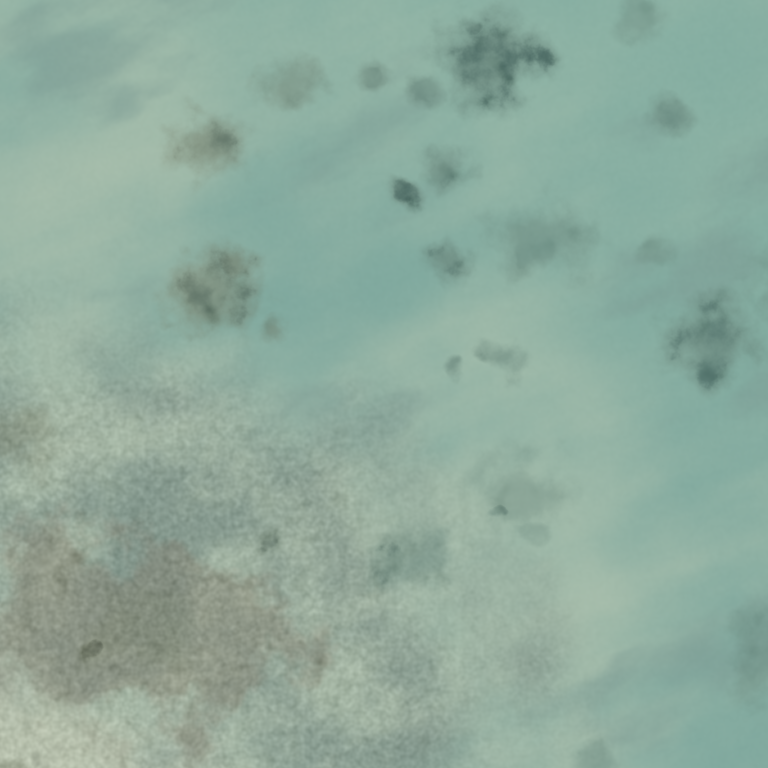
Reproduce this texture procedurally as a WebGL 2 fragment shader.

```glsl
#version 300 es
precision highp float;
// Murky teal water: soft diagonal streaks of gradient noise, a cloud of
// grainy silt thickening toward the lower left, and scattered blurred
// clumps made from jittered cells eroded by noise.

uniform vec2 u_resolution;
out vec4 fragColor;

vec2 hash2(vec2 p) {
    vec3 q = fract(p.xyx * vec3(0.1031, 0.1030, 0.0973));
    q += dot(q, q.yzx + 33.33);
    return fract((q.xx + q.yz) * q.zy);
}

// Gradient noise, roughly -0.6 to 0.6
float noise(vec2 p) {
    vec2 i = floor(p), f = fract(p);
    vec2 u = f * f * f * (f * (f * 6.0 - 15.0) + 10.0);
    vec2 e = vec2(0.0, 1.0);
    float a = dot(hash2(i) * 2.0 - 1.0, f);
    float b = dot(hash2(i + e.yx) * 2.0 - 1.0, f - e.yx);
    float c = dot(hash2(i + e.xy) * 2.0 - 1.0, f - e.xy);
    float d = dot(hash2(i + e.yy) * 2.0 - 1.0, f - e.yy);
    return mix(mix(a, b, u.x), mix(c, d, u.x), u.y);
}

float fbm(vec2 p) {
    float sum = 0.0, amp = 1.0;
    for (int i = 0; i < 5; i++) {
        sum += amp * noise(p);
        p = mat2(1.6, 1.2, -1.2, 1.6) * p + 17.3;
        amp *= 0.5;
    }
    return sum;
}

// Soft clumps, one per occupied cell, eroded by a rough noise value
float clumps(vec2 p, float cells, float share, float seed, float rough) {
    vec2 g = p * cells, home = floor(g);
    float cover = 0.0;
    for (int y = -1; y <= 1; y++) {
        for (int x = -1; x <= 1; x++) {
            vec2 cell = home + vec2(x, y);
            vec2 jitter = hash2(cell + seed);
            vec2 trait = hash2(cell + seed + 71.0);
            float radius = mix(0.18, 0.45, trait.y);
            float dist = length((g - cell - jitter) * vec2(0.85, 1.0)) / radius;
            float body = smoothstep(0.0, 0.9, 1.15 - dist + 0.75 * rough);
            body *= 1.0 - smoothstep(1.0, 1.7, dist);
            cover = max(cover, body * step(trait.x, share) * mix(0.45, 1.0, jitter.x));
        }
    }
    return cover;
}

void main() {
    vec2 p = gl_FragCoord.xy / u_resolution;

    // Water with broad pale patches and rising streaks
    vec2 along = mat2(0.92, -0.39, 0.39, 0.92) * p;
    float broad = fbm(p * 2.3 + 4.0);
    float streak = fbm(along * vec2(1.8, 8.0) + 21.0);
    float depth = 0.48 + 0.8 * broad + 0.38 * streak + 0.3 * (0.5 - p.x);
    vec3 color = mix(vec3(0.50, 0.66, 0.62), vec3(0.65, 0.74, 0.67),
                     smoothstep(0.0, 1.0, depth));
    color = mix(color, vec3(0.54, 0.70, 0.645),
                0.55 * smoothstep(0.55, 1.1, p.x * 0.5 + p.y * 0.7));

    // Thin drifting shadows
    float shade = smoothstep(0.12, 0.5, fbm(along * vec2(3.0, 6.5) + 77.0));
    color = mix(color, vec3(0.49, 0.61, 0.58), 0.55 * shade);

    // Silt cloud with mottling
    float corner = length(p * vec2(1.0, 1.2));
    float silt = 1.0 - smoothstep(0.5, 0.82, corner + 0.22 * fbm(p * 4.0 + 9.0));
    float mottle = fbm(p * 8.0 + 31.0);
    float mottleTone = smoothstep(-0.5, 0.55, mottle + 0.5 * streak);
    vec3 siltColor = mix(vec3(0.51, 0.58, 0.54), vec3(0.66, 0.72, 0.65), mottleTone);
    color = mix(color, siltColor, 0.85 * silt);

    // Pale ground in the corner, covered by a ragged brown-grey mass
    float ragged = fbm(p * 8.0 + 53.0);
    float pale = 1.0 - smoothstep(0.08, 0.4, corner + 0.25 * ragged);
    color = mix(color, vec3(0.74, 0.77, 0.69), 0.85 * pale);
    float mass = length((p - vec2(0.17, 0.16)) * vec2(0.75, 1.1)) + 0.17 * ragged;
    float massCover = 1.0 - smoothstep(0.11, 0.17, mass);
    vec3 massColor = mix(vec3(0.51, 0.54, 0.49), vec3(0.60, 0.62, 0.55), mottleTone);
    color = mix(color, massColor, 0.85 * massCover);

    // Clumps, browner toward the left, darker at their hearts
    vec2 warp = vec2(fbm(p * 11.0), fbm(p * 11.0 + 40.0));
    vec2 q = p + 0.025 * warp;
    float rough = fbm(p * 20.0 + 13.0);
    float large = clumps(q, 6.0, 0.27, 3.0, rough);
    float small = clumps(q, 13.0, 0.13, 47.0, rough);
    float cover = max(large, small);
    vec3 clumpColor = mix(vec3(0.50, 0.53, 0.45), vec3(0.42, 0.53, 0.49),
                          smoothstep(0.1, 0.6, p.x));
    color = mix(color, clumpColor, 0.8 * cover);
    float heart = smoothstep(0.45, 1.0, cover) * smoothstep(-0.2, 0.6, rough);
    color -= vec3(0.16, 0.16, 0.14) * heart;

    // Blurred dark flecks inside the clumps, silt and mass
    float fleck = smoothstep(0.0, 0.7, noise(p * 42.0 + 8.0) + 0.4 * mottle);
    color -= 0.13 * fleck * max(0.6 * cover, max(0.7 * massCover, 0.35 * silt));

    // Fine grain, strongest in the silt
    float grain = noise(p * 95.0) + 0.8 * noise(p * 170.0 + 5.0);
    color += grain * mix(0.008, 0.075, silt);

    fragColor = vec4(clamp(color, 0.0, 1.0), 1.0);
}
```
